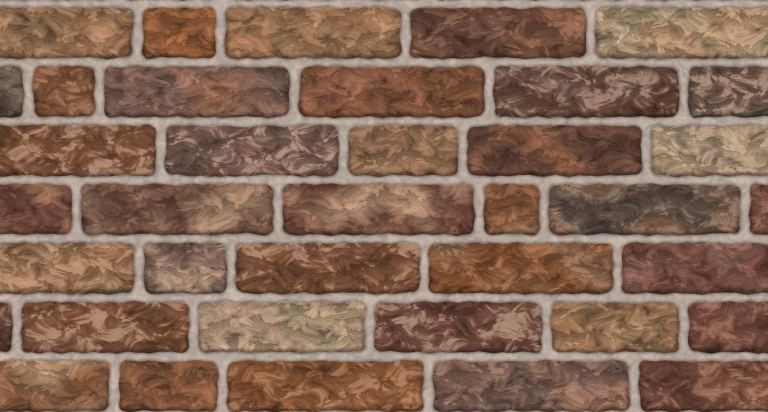
Reproduce this texture procedurally as a Shadertoy shader.

```glsl
// Weathered brick wall: seven courses of long bricks, each with one short brick.
// Joints follow a per-course rule; rounded-box distances shape the bricks, while
// warped cellular noise and layered sines give grain, stains and pale wear.

#define COURSES 7.0
#define COURSE_SHIFT 0.06
#define BED_HALF 0.073
#define JOINT_HALF 0.085
#define CORNER 0.13
#define EDGE_WOBBLE 0.055
#define GRAIN 0.85
#define STAIN 0.34
#define CRACK_DEPTH 0.16
#define WEAR 0.60
#define MORTAR vec3(0.72, 0.66, 0.62)
#define WORN vec3(0.76, 0.67, 0.58)

// Per course: first joint, brick length, index of short brick, its shortening
const vec4 BOND[7] = vec4[7](
    vec4(2.34, 3.15, 0.0, 1.75), vec4(0.48, 3.31, 0.0, 2.10),
    vec4(2.73, 3.11, 1.0, 1.08), vec4(1.30, 3.42, 2.0, 2.32),
    vec4(2.36, 3.28, 0.0, 1.71), vec4(0.29, 3.00, 3.0, 0.67),
    vec4(1.95, 3.50, 0.0, 1.67));

// Fired clay tones, from common to rare
const vec3 CLAY[8] = vec3[8](
    vec3(0.50, 0.33, 0.23), vec3(0.45, 0.29, 0.24), vec3(0.55, 0.35, 0.22),
    vec3(0.48, 0.37, 0.33), vec3(0.41, 0.28, 0.23), vec3(0.59, 0.45, 0.33),
    vec3(0.41, 0.34, 0.30), vec3(0.70, 0.60, 0.48));

float hash(vec2 p) {
    vec3 q = fract(p.xyx * 0.1031);
    q += dot(q, q.yzx + 33.33);
    return fract((q.x + q.y) * q.z);
}

// Distance to the nearest jittered cell point
float cellular(vec2 p) {
    vec2 cell = floor(p), f = p - cell;
    float nearest = 2.0;
    for (int y = -1; y <= 1; y++)
    for (int x = -1; x <= 1; x++) {
        vec2 o = vec2(x, y), id = cell + o;
        vec2 r = o + vec2(hash(id), hash(id + 57.3)) - f;
        nearest = min(nearest, dot(r, r));
    }
    return sqrt(nearest);
}

// Cell layers of opposing sign on a warped domain, centred on 0
float roughness(vec2 p) {
    p += 0.22 * sin(p.yx * 2.7 + 1.6 * sin(p * 1.9));
    return 0.50 * (cellular(p) - 0.45)
         - 0.38 * (cellular(p * 2.1 + 3.7) - 0.45)
         + 0.26 * (cellular(p * 4.3 + 8.1) - 0.45);
}

// Broad, soft stains from nested sines, 0 to 1
float stain(vec2 p) {
    return 0.5 + 0.25 * sin(p.x * 1.9 + 1.5 * sin(p.y * 3.3 + p.x))
               + 0.25 * sin(p.y * 4.6 + p.x * 0.9 + 2.0 * sin(p.x * 2.6));
}

float roundedBox(vec2 p, vec2 halfSize, float radius) {
    vec2 q = abs(p) - halfSize + radius;
    return length(max(q, 0.0)) + min(max(q.x, q.y), 0.0) - radius;
}

float jointAt(vec4 bond, float i) {
    return bond.x + i * bond.y - step(bond.z + 0.5, i) * bond.w;
}

vec3 clayTone(float h) {
    return CLAY[min(int(8.0 * pow(h, 1.7)), 7)];
}

vec3 brickColor(vec2 p, vec2 id, float depth, float height) {
    vec2 q = p + 17.0 * id;
    float grain = roughness(q * vec2(2.6, 3.8));
    float blotch = stain(q);

    // Two clay tones blended by the stain, then mottled
    vec3 col = mix(clayTone(hash(id + 4.7)), clayTone(hash(id + 21.9)),
                   0.5 * smoothstep(0.25, 0.85, blotch));
    col *= 1.0 + GRAIN * grain + STAIN * (blotch - 0.5);

    // Pale worn patches
    float worn = hash(id + 71.3);
    float flecks = smoothstep(-0.02, 0.22, grain + 0.25 * (blotch - 0.5));
    col = mix(col, WORN, WEAR * worn * worn * flecks);

    // Thin wavy drag marks along the brick
    float drag = sin(q.y * 15.0 + 2.2 * sin(q.x * 2.3) + 9.0 * grain);
    col *= 1.0 - CRACK_DEPTH * smoothstep(0.75, 1.0, drag);

    // Rounded rim: lit above, shaded below
    float rim = 1.0 - smoothstep(0.0, 0.10, depth);
    return col * (1.0 - 0.20 * rim + 0.18 * rim * height);
}

void mainImage(out vec4 fragColor, in vec2 fragCoord) {
    vec2 p = fragCoord / iResolution.y * COURSES;
    float down = COURSES - p.y - COURSE_SHIFT;
    float course = floor(down);
    vec4 bond = BOND[int(mod(course, COURSES))];

    // Find the brick between two neighbouring joints
    float brick = -1.0;
    for (float i = 0.0; i < 6.0; i++)
        if (p.x > jointAt(bond, i)) brick = i;
    float left = jointAt(bond, brick), right = jointAt(bond, brick + 1.0);

    // Slightly irregular rounded outline
    vec2 local = vec2(p.x - 0.5 * (left + right), 0.5 - fract(down));
    vec2 halfSize = vec2(0.5 * (right - left) - JOINT_HALF, 0.5 - BED_HALF);
    float d = roundedBox(local, halfSize, CORNER);
    d += EDGE_WOBBLE * (cellular(p * 3.3) - 0.45);

    // Sandy mortar with a soft contact shadow
    vec3 mortar = MORTAR * (1.0 + 0.3 * roughness(p * 4.0));
    mortar *= mix(0.78, 1.0, smoothstep(0.0, 0.06, d));

    vec3 clay = brickColor(p, vec2(brick, course), -d, local.y / halfSize.y);
    float soft = max(0.8 * COURSES / iResolution.y, 0.015);
    vec3 col = mix(mortar, clay, 1.0 - smoothstep(-soft, soft, d));
    fragColor = vec4(clamp(col, 0.0, 1.0), 1.0);
}
```
